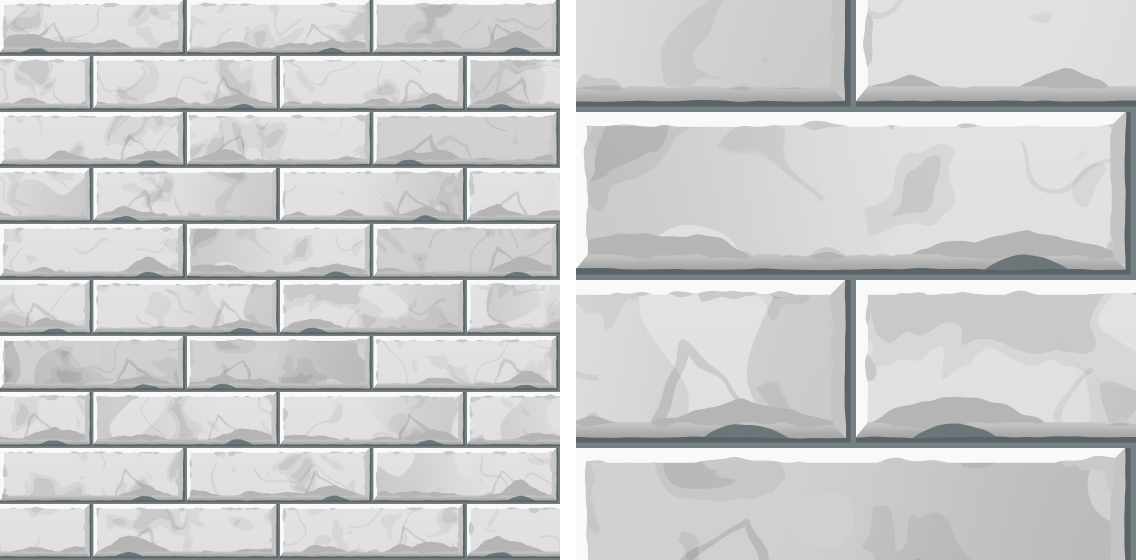
Left, the full canvas; right, a detail of the centre.
This texture is drawn by a Shadertoy shader. Its source:

```glsl
// Glazed white bricks in running bond with slate joints and mitred bevels.
// Each brick seeds gradient noise for its stains, veins, ragged bevels and
// chipped lower edge; lengths inside a brick are in units of the row height.

#define COLUMNS 3.0
#define ROWS 10.0
#define JOINT 0.065
#define BEVEL 0.088
#define RAGGED 0.055
#define STAIN_SCALE 1.15
#define VEIN_WIDTH 0.022
#define DARK_BRICKS 0.16
#define GLAZE vec3(0.882)
#define HIGHLIGHT vec3(0.975)
#define SLATE vec3(0.46, 0.50, 0.51)
#define SLATE_SHADOW vec3(0.35, 0.39, 0.41)

float hash(vec2 p) {
    return fract(sin(dot(p, vec2(127.1, 311.7))) * 43758.55);
}

vec2 gradientAt(vec2 cell) {
    float angle = 6.2832 * hash(cell);
    return vec2(cos(angle), sin(angle));
}

float gradientNoise(vec2 p) {
    vec2 i = floor(p), f = p - i;
    vec2 u = f * f * f * (f * (f * 6.0 - 15.0) + 10.0);
    vec2 e = vec2(1.0, 0.0);
    float low = mix(dot(gradientAt(i), f), dot(gradientAt(i + e.xy), f - e.xy), u.x);
    float high = mix(dot(gradientAt(i + e.yx), f - e.yx), dot(gradientAt(i + e.xx), f - e.xx), u.x);
    return mix(low, high, u.y);
}

float fbm(vec2 p) {
    return gradientNoise(p) + 0.45 * gradientNoise(p * 2.1 + 7.3) + 0.2 * gradientNoise(p * 4.3 + 3.1);
}

// Antialiased coverage of the region where d is positive
float fill(float d) {
    return clamp(0.5 + d * iResolution.y / ROWS, 0.0, 1.0);
}

float segment(vec2 p, vec2 a, vec2 b) {
    vec2 ab = b - a;
    return length(p - a - ab * clamp(dot(p - a, ab) / dot(ab, ab), 0.0, 1.0));
}

// Glazed face: tone, soft shaded part, flat stains and thin veins
vec3 faceColor(vec2 p, vec2 q, vec2 id, float width, float chipX, float side) {
    float dark = step(hash(id + 3.7), DARK_BRICKS);
    vec3 color = GLAZE + 0.012 * (p.y - 0.5) - 0.065 * dark;

    float fade = smoothstep(0.3, 1.0, 0.5 + (p.x / width - 0.5) * sign(hash(id + 8.1) - 0.5));
    float patchEdge = fill(gradientNoise(q * 0.9 + 31.0) + 0.12);
    color -= 0.085 * fade * patchEdge * step(0.5, hash(id + 5.9));

    vec2 warped = q * STAIN_SCALE + 0.4 * vec2(gradientNoise(q * 1.9), gradientNoise(q * 1.9 + 19.0));
    float stain = fbm(warped);
    float threshold = mix(0.1, 0.42, hash(id + 1.3));
    color -= 0.04 * fill((stain - threshold) * 0.5);
    color -= 0.055 * fill((stain - threshold - 0.17) * 0.5);

    float ridge = abs(gradientNoise(warped * 0.85 + 43.0)) - VEIN_WIDTH;
    color -= 0.05 * fill(-ridge * 0.8) * fill(gradientNoise(q * 0.8 + 61.0) - 0.02);

    // Forked crack standing beside the chip
    vec2 c = vec2((p.x - chipX) * side, p.y) + 0.07 * vec2(gradientNoise(q * 4.0), gradientNoise(q * 4.0 + 9.0));
    vec2 peak = vec2(-0.36, 0.58);
    float crack = min(segment(c, vec2(-0.52, 0.12), peak), segment(c, peak, vec2(0.12, 0.2)));
    float crackWidth = VEIN_WIDTH * (1.1 + 1.2 * gradientNoise(q * 2.5 + 5.0));
    color -= 0.085 * fill(crackWidth - crack) * step(0.25, hash(id + 6.4));
    return color;
}

void mainImage(out vec4 fragColor, in vec2 fragCoord) {
    // Running bond: every second row shifts by half a brick
    vec2 grid = fragCoord / iResolution.xy * vec2(COLUMNS, ROWS);
    float row = floor(grid.y);
    grid.x += 0.5 * (1.0 - mod(row, 2.0));
    vec2 id = vec2(mod(floor(grid.x), COLUMNS), row);
    float pitch = ROWS / COLUMNS, width = pitch - JOINT;
    vec2 p = fract(grid) * vec2(pitch, 1.0);
    vec2 q = p + 23.0 * vec2(hash(id), hash(id + 2.6));

    float side = hash(id + 4.2) < 0.75 ? 1.0 : -1.0;
    float chipX = width * (0.5 + 0.31 * side) + 0.15 * (hash(id + 9.5) - 0.5);
    float left = p.x, right = width - p.x, bottom = p.y - JOINT, top = 1.0 - p.y;
    vec3 brick = faceColor(p, q, id, width, chipX, side);

    // Worn glaze around the face and pointed mounds along the bottom
    float rough = gradientNoise(q * 3.2) + 0.5 * gradientNoise(q * 8.0);
    float rim = min(min(left, right), min(bottom, top));
    brick = mix(brick, vec3(0.79), fill(BEVEL + 0.14 * rough - 0.02 - rim));
    float mound = 0.07 + 0.17 * max(0.0, 1.0 - abs(p.x - chipX) / 0.6);
    mound += 0.28 * max(0.0, gradientNoise(vec2(q.x * 1.6, id.y + 0.4))) + 0.05 * rough;
    brick = mix(brick, vec3(0.71), fill(mound - bottom));

    // Mitred bevel, lit at the left and top, shaded at the right and bottom
    float lit = min(left * 1.25, top), shaded = min(right, bottom);
    vec3 shadeColor = mix(vec3(0.77), vec3(0.66 + 0.11 * smoothstep(0.0, BEVEL, bottom)), fill(right - bottom));
    vec3 bevelColor = mix(shadeColor, HIGHLIGHT, fill(shaded - lit));
    float bevelWidth = BEVEL - RAGGED * max(0.0, rough + 0.1);
    brick = mix(brick, bevelColor, fill(bevelWidth - min(lit, shaded)));

    // Slate chip in the lower edge
    float chip = 0.075 * (1.0 - pow(abs(p.x - chipX) / 0.24, 2.0)) + 0.025 * rough;
    brick = mix(brick, SLATE * 0.92, fill(chip - bottom) * step(0.2, hash(id + 7.7)));

    // Joint with the shadow cast below and to the right of each brick
    float gap = min(p.y, pitch - p.x);
    vec3 joint = mix(SLATE, SLATE_SHADOW, fill(gap - 0.5 * JOINT));
    float body = min(gap - JOINT + 0.012 * rough, min(left, top));
    fragColor = vec4(mix(joint, brick, fill(body)), 1.0);
}
```
